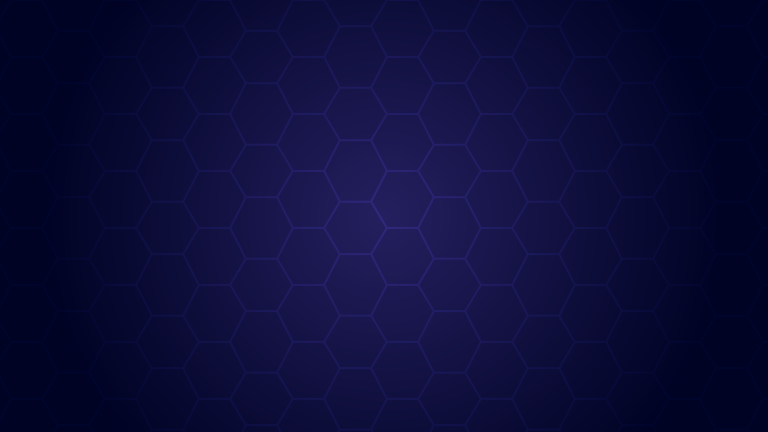
This background is drawn by a WebGL 2 fragment shader. Its source:

```glsl
#version 300 es
precision highp float;
// A honeycomb of thin violet lines over a deep blue radial glow.
// Each column holds short level edges, joined by slanted segments to the
// next column; odd columns are shifted half a row and slightly uneven.
uniform vec2 u_resolution;
out vec4 fragColor;

const vec2 CELL = vec2(0.1088, 0.1319);    // column and row spacing
const vec2 HALF_EDGE = vec2(0.0362, 0.0);  // half of a level edge

float segmentDistance(vec2 p, vec2 a, vec2 b) {
    vec2 pa = p - a, ba = b - a;
    return length(pa - ba * clamp(dot(pa, ba) / dot(ba, ba), 0.0, 1.0));
}

// Middle of a level edge; the wobble vanishes on even columns
vec2 edgeCenter(float column, float row) {
    float wobble = 0.04 * cos(3.14159 * (row + 0.5 * (column - 1.0)));
    return CELL * vec2(column, row + 0.5 * mod(column, 2.0) + wobble);
}

float honeycombDistance(vec2 p) {
    vec2 cell = floor(p / CELL + 0.5);
    float nearest = 1.0;
    for (float i = -1.0; i <= 1.0; i++) {
        for (float j = -1.0; j <= 1.0; j++) {
            float column = cell.x + i;
            float row = cell.y + j;
            float upper = row + mod(column, 2.0);
            vec2 center = edgeCenter(column, row);
            vec2 right = center + HALF_EDGE;
            vec2 next = edgeCenter(column + 1.0, upper) - HALF_EDGE;
            vec2 previous = edgeCenter(column + 1.0, upper - 1.0) - HALF_EDGE;
            nearest = min(nearest, segmentDistance(p, center - HALF_EDGE, right));
            nearest = min(nearest, segmentDistance(p, right, next));
            nearest = min(nearest, segmentDistance(p, right, previous));
        }
    }
    return nearest;
}

void main() {
    float pixel = 1.0 / u_resolution.y;
    vec2 p = (gl_FragCoord.xy - 0.5 * u_resolution) * pixel;

    // Radial glow fading to navy
    float fade = min(length(p) / 0.787, 1.0);
    vec3 color = mix(vec3(0.142, 0.124, 0.373), vec3(0.0, 0.011, 0.142), fade);

    // Grid measured downward from the top, dimming away from the glow
    vec2 grid = vec2(p.x - 0.0428, 0.5 - p.y);
    float line = clamp((0.0023 - honeycombDistance(grid)) / pixel + 0.5, 0.0, 1.0);
    color += line * mix(vec3(0.048, 0.038, 0.125), vec3(0.0, 0.008, 0.03), fade);

    fragColor = vec4(color, 1.0);
}
```
